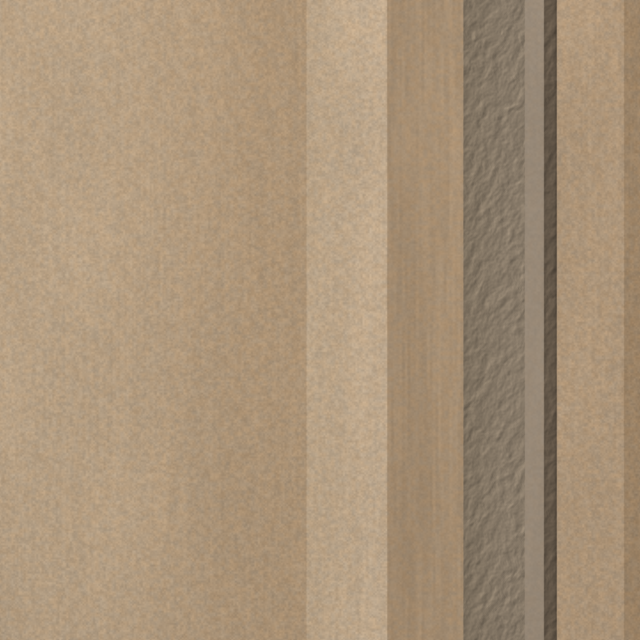
Reproduce this texture procedurally as a three.js fragment shader.

```glsl
// Upright panels of beige woven cloth beside a strip of grey-brown grained leather.
#define EDGE_SOFT 0.0016
#define GRAIN_SCALE 190.0
#define GRAIN_AMOUNT 0.075
#define THREAD_SCALE 230.0
#define THREAD_AMOUNT 0.045
#define LEATHER_SCALE 75.0
#define LEATHER_RELIEF 0.16
#define MOTTLE_AMOUNT 0.022

varying vec2 vUv;

float hash(vec2 p) {
  return fract(sin(dot(p, vec2(12.9898, 78.233))) * 43758.5453);
}

float noise(vec2 p) {
  vec2 cell = floor(p);
  vec2 f = fract(p);
  f = f * f * (3.0 - 2.0 * f);
  float low = mix(hash(cell), hash(cell + vec2(1.0, 0.0)), f.x);
  float high = mix(hash(cell + vec2(0.0, 1.0)), hash(cell + vec2(1.0, 1.0)), f.x);
  return mix(low, high, f.y);
}

float fbm(vec2 p) {
  float sum = 0.0;
  float weight = 0.5;
  for (int i = 0; i < 3; i++) {
    sum += weight * noise(p);
    p = mat2(0.8, 0.6, -0.6, 0.8) * p * 2.03 + 7.1;
    weight *= 0.5;
  }
  return sum;
}

// 0 left of an upright edge, 1 right of it
float past(float edge, float x) {
  return smoothstep(edge - EDGE_SOFT, edge + EDGE_SOFT, x);
}

float between(float left, float right, float x) {
  return past(left, x) * (1.0 - past(right, x));
}

// Folds running along a steep diagonal
float leatherHeight(vec2 p) {
  vec2 q = mat2(0.88, 0.48, -0.48, 0.88) * p;
  q += 0.006 * vec2(noise(p * 45.0), noise(p * 45.0 + 31.0));
  return fbm(q * LEATHER_SCALE * vec2(1.5, 0.85));
}

void main() {
  vec2 p = vUv;
  float x = p.x;

  // Flat panels, left to right
  vec3 cloth = mix(vec3(0.715, 0.625, 0.515), vec3(0.665, 0.570, 0.458),
                   smoothstep(0.12, 0.46, x));
  vec3 paleCloth = mix(vec3(0.715, 0.628, 0.520), vec3(0.740, 0.652, 0.545),
                       smoothstep(0.48, 0.60, x));
  vec3 tanCloth = mix(vec3(0.628, 0.535, 0.428), vec3(0.655, 0.560, 0.450),
                      smoothstep(0.605, 0.71, x));
  vec3 leather = mix(vec3(0.500, 0.448, 0.380), vec3(0.525, 0.472, 0.405),
                     smoothstep(0.724, 0.80, x));
  vec3 color = cloth;
  color = mix(color, paleCloth, past(0.479, x));
  color = mix(color, tanCloth, past(0.605, x));
  color = mix(color, leather, past(0.724, x));
  color = mix(color, vec3(0.595, 0.535, 0.465), past(0.820, x));
  color = mix(color, vec3(0.395, 0.345, 0.288), past(0.850, x));
  color = mix(color, vec3(0.680, 0.585, 0.475), past(0.870, x));
  color = mix(color, vec3(0.605, 0.510, 0.400), past(0.975, x));

  // Material masks
  float strip = between(0.820, 0.850, x);
  float hide = between(0.724, 0.870, x) * (1.0 - strip);
  float tanMask = between(0.605, 0.724, x);
  float weave = (1.0 - hide) * (1.0 - 0.6 * strip);

  // Broad, soft unevenness and a slightly brighter top
  color *= 1.0 + MOTTLE_AMOUNT * (2.0 * noise(p * vec2(9.0, 5.0)) - 1.0);
  color *= 1.0 + 0.03 * (p.y - 0.5);

  // Cloth: speckled grain, long threads and a warm to cool shift
  float grain = noise(p * GRAIN_SCALE) + noise(p * GRAIN_SCALE * 1.9 + 17.0) - 1.0;
  float thread = noise(p * vec2(THREAD_SCALE, 9.0))
               + 0.5 * noise(p * vec2(70.0, 3.0)) - 0.75;
  float tint = noise(p * GRAIN_SCALE * 0.8 + 53.0) - 0.5;
  float threadGain = THREAD_AMOUNT * (0.7 + 0.8 * tanMask);
  color *= 1.0 + weave * (GRAIN_AMOUNT * (1.0 - 0.4 * tanMask) * grain
                          + threadGain * thread);
  color += weave * 0.025 * tint * vec3(1.0, 0.0, -1.0);

  // Leather: height lit from the upper left
  vec2 stepToLight = vec2(-0.0028, 0.0022);
  float slope = leatherHeight(p) - leatherHeight(p + stepToLight);
  color *= 1.0 + hide * (LEATHER_RELIEF * 3.0 * slope + 0.04 * grain);

  // Contact shadows at the panel joints
  float joint = exp(-abs(x - 0.869) / 0.0022);
  float fold = exp(-abs(x - 0.725) / 0.004) * past(0.724, x);
  float seam = exp(-abs(x - 0.851) / 0.003) * past(0.850, x);
  color *= 1.0 - 0.22 * joint * (1.0 - past(0.870, x)) - 0.06 * fold - 0.10 * seam;

  gl_FragColor = vec4(color, 1.0);
}
```
